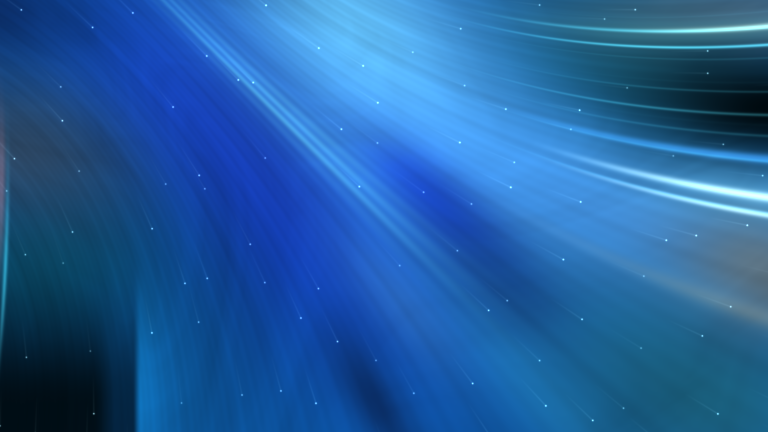
Write a WebGL 1 fragment shader that draws this background.

```glsl
precision highp float;
uniform vec2 u_resolution;

#define ASPECT 1.7778
#define FLOW_ORIGIN vec2(0.37, 1.0)
#define FLOW_SPREAD 0.77
#define STAR_GRID 7.0
#define STAR_RADIUS 0.0022
#define TRAIL_LENGTH 0.09
#define TRAIL_GAIN 0.10
#define CLOUD_GAIN 0.15
#define RAY_GAIN 0.02

const vec3 OCEAN = vec3(0.04, 0.30, 0.56);
const vec3 ROYAL = vec3(0.08, 0.23, 0.78);
const vec3 SKY = vec3(0.29, 0.62, 0.97);
const vec3 ICE = vec3(0.40, 0.77, 0.98);
const vec3 TEAL = vec3(0.10, 0.37, 0.48);
const vec3 DEEP_TEAL = vec3(0.03, 0.27, 0.38);
const vec3 INK = vec3(0.0, 0.04, 0.06);
const vec3 SLATE = vec3(0.20, 0.30, 0.41);
const vec3 NAVY = vec3(0.05, 0.20, 0.48);
const vec3 HAZE = vec3(0.38, 0.45, 0.49);
const vec3 CYAN = vec3(0.30, 0.75, 0.80);

float hash(vec2 p) {
  return fract(sin(dot(p, vec2(127.1, 311.7))) * 4375.85);
}

float bell(float x, float width) {
  x /= width;
  return exp(-x * x);
}

// Rotated soft ellipse blended over a colour
vec3 wash(vec3 col, vec3 tint, float amount, vec2 d, vec2 radii, float tilt) {
  float c = cos(tilt), s = sin(tilt);
  vec2 q = vec2(c * d.x + s * d.y, c * d.y - s * d.x) / radii;
  return mix(col, tint, amount * exp(-dot(q, q)));
}

// x runs along the diagonal, y labels the spreading streamline
vec2 flowCoords(vec2 p) {
  vec2 d = p - FLOW_ORIGIN;
  float along = (d.x - d.y) * 0.7071;
  float across = (d.x + d.y) * 0.7071;
  float k = along / FLOW_SPREAD;
  return vec2(along, across / (1.0 + k * k));
}

vec2 flowDirection(vec2 p) {
  vec2 f = flowCoords(p);
  float bend = 2.0 * f.x * f.y / (FLOW_SPREAD * FLOW_SPREAD + f.x * f.x);
  bend *= 1.0 + f.x * f.x / (FLOW_SPREAD * FLOW_SPREAD);
  return normalize(vec2(1.0 + bend, bend - 1.0));
}

float clouds(vec2 q) {
  float sum = 0.0, gain = 0.5;
  for (int i = 0; i < 5; i++) {
    q += 0.7 * sin(q.yx * 1.3 + float(i) * 1.7);
    sum += gain * sin(q.x) * sin(q.y + 0.8);
    q = mat2(1.4, 1.1, -1.1, 1.4) * q;
    gain *= 0.55;
  }
  return sum;
}

float rays(vec2 f) {
  float sum = 0.0, freq = 75.0;
  for (int i = 0; i < 4; i++) {
    sum += sin(f.y * freq + 2.0 * sin(f.x * 2.0 + freq)) * sin(f.y * freq * 0.37 + f.x * 3.0);
    freq *= 1.8;
  }
  return sum;
}

// Jittered stars, each with a tail along the flow
float stars(vec2 p) {
  float light = 0.0;
  vec2 cell = floor(p * STAR_GRID);
  for (int j = -1; j <= 1; j++) {
    for (int i = -1; i <= 1; i++) {
      vec2 id = cell + vec2(float(i), float(j));
      vec2 star = (id + vec2(hash(id), hash(id + 37.0))) / STAR_GRID;
      vec2 d = p - star, dir = flowDirection(star);
      float back = -dot(d, dir) / TRAIL_LENGTH;
      float side = d.x * dir.y - d.y * dir.x;
      float tail = step(0.0, back) * max(1.0 - back, 0.0) * bell(side, STAR_RADIUS);
      light += (0.4 + 0.6 * hash(id + 11.0)) * (bell(length(d), STAR_RADIUS) + TRAIL_GAIN * tail);
    }
  }
  return light;
}

void main() {
  vec2 p = gl_FragCoord.xy / u_resolution * vec2(ASPECT, 1.0);
  vec2 f = flowCoords(p);
  float cloud = clouds(vec2(f.x * 5.0, f.y * 9.0) + 2.0);
  vec2 w = p + 0.03 * vec2(cloud, -cloud);

  // Broad blue bands
  vec3 col = wash(OCEAN, ROYAL, 0.95, w - vec2(0.58, 0.63), vec2(0.58, 0.26), -0.85);
  col = wash(col, SKY, 0.97, w - vec2(0.95, 0.82), vec2(0.58, 0.26), -0.75);
  col = wash(col, SKY, 0.92, w - vec2(1.42, 0.52), vec2(0.46, 0.17), -0.45);
  col = wash(col, ICE, 0.85, w - vec2(0.81, 0.96), vec2(0.30, 0.17), -0.70);
  col = wash(col, ROYAL, 0.80, w - vec2(1.02, 0.52), vec2(0.20, 0.075), -0.75);
  col = wash(col, NAVY, 0.65, w - vec2(1.17, 0.35), vec2(0.22, 0.08), -0.75);
  col = wash(col, SKY, 0.40, w - vec2(0.92, 0.31), vec2(0.22, 0.07), -0.85);
  col = wash(col, NAVY * 0.6, 0.75, w - vec2(0.89, 0.05), vec2(0.18, 0.055), -1.0);

  // Right side
  col = wash(col, TEAL, 0.95, w - vec2(1.50, 0.86), vec2(0.36, 0.20), -0.25);
  col = wash(col, HAZE, 0.60, w - vec2(1.75, 0.97), vec2(0.40, 0.09), 0.0);
  col = wash(col, INK, 1.0, w - vec2(1.78, 0.76), vec2(0.29, 0.12), -0.12);
  col = wash(col, ICE, 0.65, w - vec2(1.75, 0.54), vec2(0.27, 0.08), -0.20);
  col = wash(col, TEAL, 0.95, w - vec2(1.64, 0.08), vec2(0.42, 0.24), -0.40);
  col = wash(col, HAZE, 0.90, w - vec2(1.78, 0.37), vec2(0.23, 0.13), -0.35);

  // Left side
  col = wash(col, DEEP_TEAL, 0.97, w - vec2(0.08, 0.38), vec2(0.32, 0.22), 0.0);
  col = wash(col, SLATE, 0.90, w - vec2(0.03, 0.67), vec2(0.27, 0.16), -0.3);
  col = wash(col, NAVY * 0.7, 0.80, w - vec2(0.0, 0.97), vec2(0.22, 0.12), -0.3);
  float edge = p.x - 0.315;
  float low = 1.0 - smoothstep(0.06, 0.42, p.y);
  float lit = smoothstep(-0.008, 0.012, edge);
  float shade = 1.0 - 0.35 * smoothstep(-0.10, -0.04, edge) - 0.65 * lit;
  col = mix(col, INK, 0.95 * shade * low);
  col += vec3(0.02, 0.15, 0.18) * lit * exp(-max(edge, 0.0) * 9.0) * low;

  // Cloud and fibre texture
  col *= 1.0 + CLOUD_GAIN * cloud + RAY_GAIN * rays(f);

  // Central diagonal beam
  float beam = bell(f.y - 0.014, 0.026) * (0.75 + 0.25 * sin(f.y * 420.0)) + 0.3 * bell(f.y - 0.006, 0.005);
  col += vec3(0.13, 0.25, 0.15) * beam * bell(f.x - 0.38, 0.46);
  col += vec3(0.03, 0.08, 0.08) * bell(f.y + 0.008, 0.02) * smoothstep(0.8, 1.2, f.x);

  // Fine and bright arcs fanning to the right
  float reach = smoothstep(1.05, 1.75, p.x);
  for (int i = 0; i < 11; i++) {
    float n = float(i), h = hash(vec2(n, 5.0));
    col += CYAN * 0.20 * h * reach * bell(f.y - 0.145 - 0.021 * (n + h * 0.7), 0.0014);
  }
  float glare = bell(f.y - 0.171, 0.0032) + 0.7 * bell(f.y - 0.158, 0.002);
  col += vec3(0.62, 0.62, 0.52) * glare * smoothstep(1.20, 1.74, p.x);
  float arcs = bell(f.y - 0.315, 0.002) + 0.8 * bell(f.y - 0.337, 0.0024) + 0.5 * bell(f.y - 0.24, 0.0016);
  col += CYAN * 0.65 * arcs * smoothstep(1.0, 1.6, p.x);
  col += vec3(0.35, 0.30, 0.20) * bell(f.y - 0.338, 0.004) * smoothstep(1.4, 1.75, p.x);
  col += vec3(0.08, 0.14, 0.12) * bell(f.y - 0.335, 0.016) * reach;
  col += vec3(0.12, 0.28, 0.45) * bell(f.y - 0.201, 0.004) * reach;
  col += vec3(0.12, 0.08, 0.03) * bell(f.y - 0.097, 0.005) * reach;

  // Curved rim at the left border
  float rim = p.x - 0.018 + 0.1 * (p.y - 0.62) * (p.y - 0.62);
  col += CYAN * 0.45 * bell(rim, 0.005) * bell(p.y - 0.36, 0.20);
  col += vec3(0.26, 0.12, 0.10) * (1.0 - smoothstep(-0.014, 0.0, rim)) * bell(p.y - 0.54, 0.16);

  col += vec3(0.50, 0.64, 0.66) * stars(p);
  gl_FragColor = vec4(clamp(col, 0.0, 1.0), 1.0);
}
```
